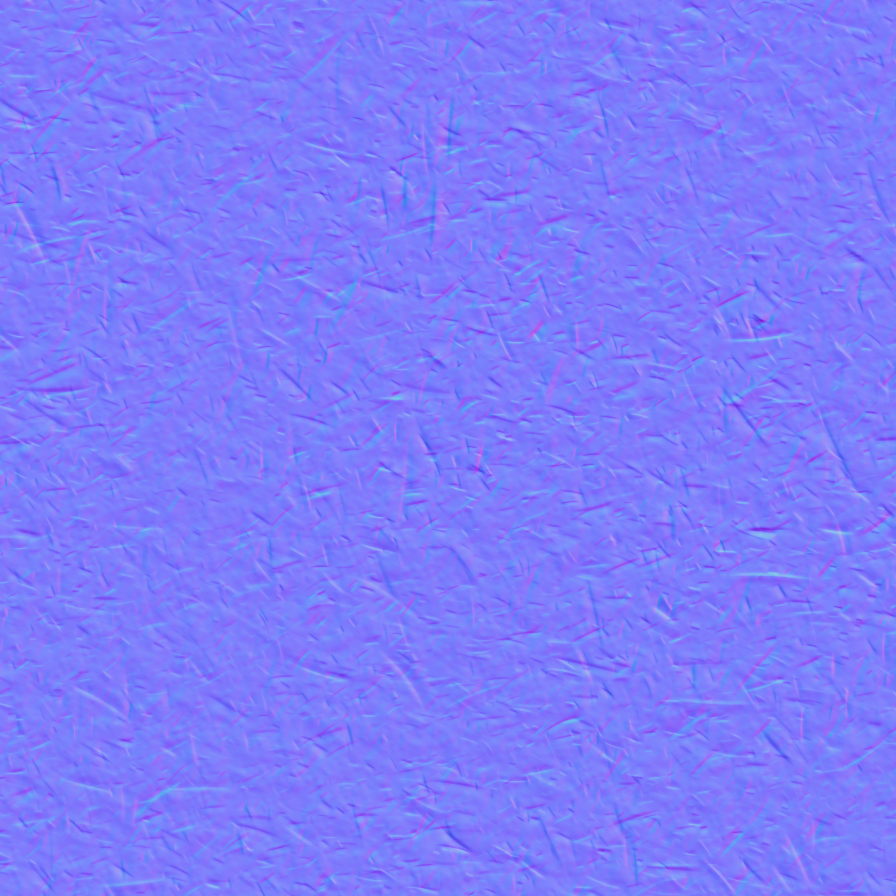
A Shadertoy shader for this texture map:

```glsl
// Tangent-space normal map of a fibrous, pressed-pulp surface.
// Scattered bent fibres in three sizes and rotated noise octaves each add
// to a surface slope, which is then encoded as a normal colour.

const float PI = 3.14159265;
const vec3  FIBRE_CELLS = vec3(14.0, 26.0, 48.0);       // grid density per layer
const vec3  FIBRE_WIDTH = vec3(0.0019, 0.0015, 0.0011); // steep flank width
const vec3  FIBRE_SLOPE = vec3(0.50, 0.46, 0.44);       // steepest slope
const int   FIBRES_PER_CELL = 4;
const float SOFT_FLANK = 2.1;      // width of the gentle flank over the steep one
const float LEVEL_BIAS = 0.14;     // preference for level fibres
const float DENT_SHARE = 0.3;      // share of fibres pressed inward
const float BUMP_CELLS = 42.0;     // coarsest noise frequency
const float BUMP_SLOPE = 0.055;
const int   BUMP_OCTAVES = 3;
const vec2  TILT = vec2(-0.015, -0.025);
const float BLUE_DROP = 0.013;

float hash(vec2 p) {
    return fract(sin(dot(p, vec2(127.1, 311.7))) * 43758.5453);
}

vec4 hash4(vec2 p) {
    return vec4(hash(p), hash(p + 17.3), hash(p + 41.9), hash(p + 73.1));
}

float valueNoise(vec2 p) {
    vec2 i = floor(p), f = fract(p);
    f = f * f * f * (f * (f * 6.0 - 15.0) + 10.0);
    float low  = mix(hash(i), hash(i + vec2(1, 0)), f.x);
    float high = mix(hash(i + vec2(0, 1)), hash(i + vec2(1, 1)), f.x);
    return mix(low, high, f.y);
}

// Height of the uneven ground, every octave equally steep
float bumpHeight(vec2 p) {
    mat2 turn = mat2(0.8, 0.6, -0.6, 0.8);
    float height = 0.0, cells = BUMP_CELLS;
    for (int i = 0; i < BUMP_OCTAVES; i++) {
        p = turn * p + 3.7;
        height += valueNoise(p * cells) / cells;
        cells *= 1.9;
    }
    return height * BUMP_SLOPE;
}

vec2 bumpSlope(vec2 p, float pixel) {
    float e = max(pixel, 0.0012);
    vec2 d = vec2(0.5 * e, 0.0);
    return vec2(bumpHeight(p + d.xy) - bumpHeight(p - d.xy),
                bumpHeight(p + d.yx) - bumpHeight(p - d.yx)) / e;
}

// Slope of one ridge with a steep and a gentle flank; local is (along, across)
float ridgeSlope(vec2 local, float halfLength, float width) {
    float flank = local.y > 0.0 ? width : width * SOFT_FLANK;
    float x = local.y / flank;
    float taper = 1.0 - smoothstep(0.3, 1.0, abs(local.x) / halfLength);
    return -x * width / flank * exp(0.5 - 0.5 * x * x) * taper;
}

// Summed slope of all fibres near p in one layer
vec2 fibreSlope(vec2 p, float cells, float width, float seed, float pixel) {
    vec2 home = floor(p * cells), slope = vec2(0.0);
    float drawnWidth = max(width, 0.65 * pixel);
    for (int y = -1; y <= 1; y++)
    for (int x = -1; x <= 1; x++)
    for (int k = 0; k < FIBRES_PER_CELL; k++) {
        vec2 cell = home + vec2(x, y);
        vec2 key = cell + seed + float(k) * vec2(5.37, 9.13);
        vec4 place = hash4(key);
        vec4 form = hash4(key + 113.7);

        // Local frame, with either flank facing up
        float angle = (place.z - 0.5) * PI;
        angle -= LEVEL_BIAS * sin(2.0 * angle);
        angle += form.w > 0.6 ? PI : 0.0;
        vec2 along = vec2(cos(angle), sin(angle));
        vec2 across = vec2(-along.y, along.x);
        vec2 offset = p - (cell + place.xy) / cells;
        vec2 local = vec2(dot(offset, along), dot(offset, across));
        local.y -= (form.x - 0.5) * 0.4 * cells * local.x * local.x;

        float halfLength = mix(0.25, 0.85, place.w * place.w) / cells;
        float strength = form.y * form.y * form.y * (form.z < DENT_SHARE ? -0.8 : 1.0);
        float fibreWidth = drawnWidth * mix(0.8, 1.5, form.x);
        slope += across * strength * ridgeSlope(local, halfLength, fibreWidth);
    }
    return slope * width / drawnWidth;
}

void mainImage(out vec4 fragColor, in vec2 fragCoord) {
    float pixel = 1.0 / iResolution.y;
    vec2 p = fragCoord * pixel;

    // Ground unevenness, then fibres that crowd in patches
    vec2 slope = TILT + bumpSlope(p, pixel) * vec2(0.9, 1.1);
    float crowding = mix(0.65, 1.3, valueNoise(p * 7.0 + 2.5));
    for (int i = 0; i < 3; i++) {
        float seed = 31.7 * float(i + 1);
        slope += crowding * FIBRE_SLOPE[i]
               * fibreSlope(p, FIBRE_CELLS[i], FIBRE_WIDTH[i], seed, pixel);
    }

    // Encode the unit normal
    vec3 normal = normalize(vec3(slope, 1.0));
    fragColor = vec4(0.5 + 0.5 * normal - vec3(0.0, 0.0, BLUE_DROP), 1.0);
}
```
